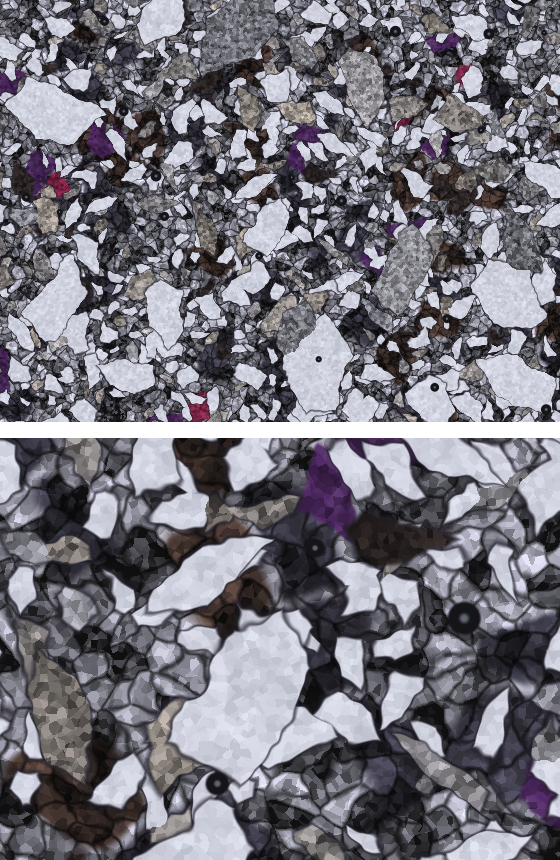
Top: the whole. Bottom: its middle third, enlarged.
Write a WebGL 1 fragment shader that draws this texture.

```glsl
precision highp float;
// Thin section of a poorly sorted sandstone: pale angular quartz and grey
// rock grains in a dark, gritty matrix. Three sizes of random polygons are
// laid over cellular noise, with violet pores and round black bubbles.
uniform vec2 u_resolution;

float hash(vec2 p) {
  vec3 q = fract(p.xyx * 0.1031);
  q += dot(q, q.yzx + 33.33);
  return fract((q.x + q.y) * q.z);
}

vec2 hash2(vec2 p) {
  return vec2(hash(p + 0.31), hash(p + 51.73));
}

// Cellular noise: nearest distance, second distance, random value of the cell
vec3 cell(vec2 p) {
  vec3 c = vec3(9.0, 9.0, 0.0);
  for (int y = -1; y <= 1; y++)
    for (int x = -1; x <= 1; x++) {
      vec2 g = floor(p) + vec2(x, y);
      float d = length(g + hash2(g) - p);
      if (d < c.x) c = vec3(d, c.x, hash(g + 17.57));
      else c.y = min(c.y, d);
    }
  return c;
}

// Layered sines that roughen every outline
vec2 warp(vec2 p) {
  vec2 w = 0.0050 * sin(p.yx * 41.0 + vec2(1.0, 4.0) + 3.0 * sin(p * 17.0));
  w += 0.0025 * sin(p.yx * 97.0 + vec2(2.0, 0.5) + 2.0 * sin(p * 53.0));
  return p + w + 0.0010 * sin(p.yx * 290.0 + 2.0 * sin(p * 171.0));
}

// Scattered convex polygons: signed distance and random value of the grain
vec2 grains(vec2 p, float density, float share, float seed) {
  vec2 best = vec2(1.0, 0.0);
  p = p * density + seed;
  for (int y = -1; y <= 1; y++)
    for (int x = -1; x <= 1; x++) {
      vec2 g = floor(p) + vec2(x, y);
      if (hash(g + 3.19) > share) continue;
      vec2 q = p - g - 0.15 - 0.7 * hash2(g);
      float turn = 6.283 * hash(g + 8.43);
      q = mat2(cos(turn), sin(turn), -sin(turn), cos(turn)) * q;
      q *= vec2(0.82, 1.0 + 0.9 * hash(g + 5.61));
      float size = 0.28 + 0.2 * hash(g + 9.27);
      float d = -1.0;
      for (int k = 0; k < 6; k++) {
        vec2 r = hash2(g + 13.7 * float(k + 1));
        float a = 1.047 * (float(k) + 0.8 * r.x);
        d = max(d, dot(q, vec2(cos(a), sin(a))) - size * (0.75 + 0.5 * r.y));
      }
      if (d < best.x) best = vec2(d, hash(g + 23.9));
    }
  return vec2(best.x / density, best.y);
}

// Clear quartz, cloudy grey or brownish rock, or a dark mineral
vec3 mineral(float id, float grit, float quartzShare) {
  vec3 quartz = vec3(0.81, 0.82, 0.87) + 0.16 * (grit - 0.5);
  float kind = (id - quartzShare) / (1.0 - quartzShare);
  vec3 tint = mix(vec3(1.0, 1.01, 1.08), vec3(1.04, 0.98, 0.93), fract(kind * 7.0));
  vec3 rock = tint * (mix(0.62, 0.36, kind) + 0.5 * (grit - 0.5));
  if (kind > 0.88) rock = vec3(0.17, 0.14, 0.14) * (0.4 + 1.2 * grit);
  return kind < 0.0 ? quartz : rock;
}

vec3 layGrains(vec3 below, vec2 grain, float grit, float quartzShare) {
  float rim = 1.0 - smoothstep(0.0, 0.005, abs(grain.x));
  vec3 col = mix(below, vec3(0.14, 0.13, 0.17), 0.75 * rim);
  vec3 body = mineral(grain.y, grit, quartzShare);
  return mix(col, body, smoothstep(0.0012, -0.0018, grain.x));
}

void main() {
  vec2 p = gl_FragCoord.xy / u_resolution.y;
  vec2 w = warp(p);
  float grit = 0.6 * cell(p * 150.0).z + 0.4 * cell(w * 75.0 + 9.0).z;

  // Matrix of fine fragments with dark seams
  vec3 fine = cell(w * 44.0);
  float tone = mix(0.14, 0.74, fine.z) + 0.55 * (grit - 0.5);
  tone *= mix(0.4, 1.0, smoothstep(0.0, 0.22, fine.y - fine.x));
  vec3 col = max(tone, 0.06) * vec3(0.98, 0.98, 1.07);

  // Clay patches, some of them brown
  vec3 clay = cell(w * 11.0 + 31.0);
  float clayMask = step(clay.z, 0.36) * smoothstep(0.0, 0.2, clay.y - clay.x);
  vec3 clayTint = mix(vec3(0.36, 0.35, 0.4), vec3(0.44, 0.33, 0.27), step(clay.z, 0.12));
  col = mix(col, col * clayTint + 0.02, clayMask);

  // Violet and crimson pores
  vec3 pore = cell(w * 14.0 + 67.0);
  float poreMask = step(0.91, pore.z) * smoothstep(0.02, 0.12, pore.y - pore.x);
  vec3 dye = mix(vec3(0.27, 0.13, 0.34), vec3(0.48, 0.12, 0.25), step(0.985, pore.z));
  col = mix(col, dye * (0.6 + 0.8 * grit), 0.9 * poreMask);

  // Grains, small to large
  col = layGrains(col, grains(w, 27.0, 0.58, 11.0), grit, 0.62);
  col = layGrains(col, grains(w, 13.0, 0.48, 43.0), grit, 0.64);
  col = layGrains(col, grains(w, 6.0, 0.30, 89.0), grit, 0.58);

  // Round bubbles with a faint bright centre
  vec2 b = p * 9.0 + 5.0;
  vec2 g = floor(b);
  float d = length(b - g - 0.2 - 0.6 * hash2(g + 71.0)) / 9.0;
  float radius = 0.006 + 0.007 * hash(g + 37.3);
  float bubble = step(hash(g + 29.1), 0.2) * smoothstep(radius + 0.002, radius - 0.001, d);
  vec3 lens = mix(vec3(0.38, 0.4, 0.44), vec3(0.08, 0.08, 0.1), smoothstep(0.1, 0.45, d / radius));
  col = mix(col, lens, bubble);

  gl_FragColor = vec4(clamp(col, 0.0, 1.0), 1.0);
}
```
